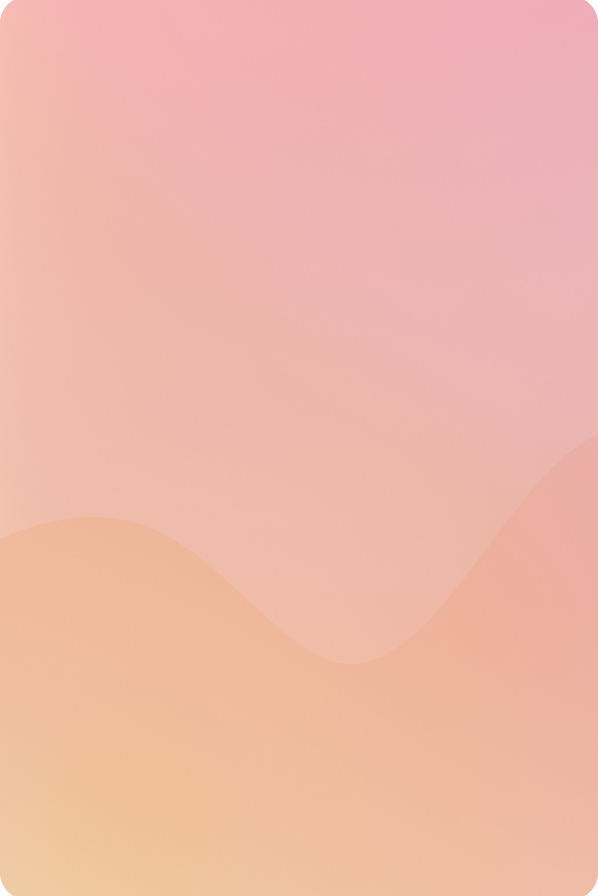
Reproduce this background procedurally as a Shadertoy shader.

```glsl
#define CORNER_RADIUS 0.045
#define CORNER_OVERHANG 0.006
#define CREST vec2(0.156, 0.423)
#define TROUGH vec2(0.586, 0.259)
#define RIGHT_RISE 0.262
#define RIGHT_WIDTH 0.46
#define GRAIN_SCALE 170.0
#define GRAIN_AMOUNT 0.005

const float PI = 3.14159;

vec2 hashGradient(vec2 cell) {
    vec3 q = fract(cell.xyx * vec3(0.1031, 0.1030, 0.0973));
    q += dot(q, q.yzx + 33.33);
    float angle = 2.0 * PI * fract((q.x + q.y) * q.z);
    return vec2(cos(angle), sin(angle));
}

float gradientNoise(vec2 p) {
    vec2 cell = floor(p), f = fract(p);
    vec2 w = f * f * f * (f * (f * 6.0 - 15.0) + 10.0);
    vec2 e = vec2(1.0, 0.0);
    float a = dot(hashGradient(cell), f);
    float b = dot(hashGradient(cell + e), f - e);
    float c = dot(hashGradient(cell + e.yx), f - e.yx);
    float d = dot(hashGradient(cell + 1.0), f - 1.0);
    return mix(mix(a, b, w.x), mix(c, d, w.x), w.y);
}

// Smooth curve through three colours at t = 0, 0.5 and 1
vec3 blend3(vec3 a, vec3 b, vec3 c, float t) {
    return a * (1.0 - t) * (1.0 - 2.0 * t)
         + b * 4.0 * t * (1.0 - t)
         + c * t * (2.0 * t - 1.0);
}

float glow(vec2 p, vec2 center, float radius) {
    vec2 d = (p - center) / radius;
    return exp(-dot(d, d));
}

// Height of the wave: gentle left shoulder, dip, then a long rise
float waveHeight(float x) {
    if (x < CREST.x) return CREST.y - 1.03 * (x - CREST.x) * (x - CREST.x);
    if (x < TROUGH.x) {
        float t = (TROUGH.x - x) / (TROUGH.x - CREST.x);
        t += 0.25 * t * (1.0 - t);
        return mix(TROUGH.y, CREST.y, 0.5 - 0.5 * cos(PI * t));
    }
    return TROUGH.y + RIGHT_RISE * (0.5 - 0.5 * cos(PI * (x - TROUGH.x) / RIGHT_WIDTH));
}

vec3 skyColor(vec2 uv, vec2 p) {
    vec3 top = blend3(vec3(0.955, 0.710, 0.690), vec3(0.952, 0.690, 0.707), vec3(0.934, 0.677, 0.717), uv.x);
    vec3 middle = blend3(vec3(0.938, 0.722, 0.665), vec3(0.932, 0.712, 0.694), vec3(0.923, 0.710, 0.715), uv.x);
    vec3 low = blend3(vec3(0.935, 0.735, 0.660), vec3(0.938, 0.740, 0.660), vec3(0.922, 0.692, 0.638), uv.x);
    vec3 color = blend3(top, middle, low, (1.0 - uv.y) / 0.7);

    // Diagonal peach band and light along the left edge
    float across = (dot(p, vec2(0.61, 0.79)) - 0.99) / 0.14;
    color += vec3(-0.005, 0.0, -0.016) * exp(-across * across);
    return color + vec3(0.014, 0.032, 0.022) * exp(-13.0 * uv.x);
}

vec3 waveColor(vec2 uv, vec2 p) {
    vec3 high = blend3(vec3(0.937, 0.718, 0.595), vec3(0.930, 0.700, 0.605), vec3(0.920, 0.680, 0.660), uv.x);
    vec3 middle = blend3(vec3(0.938, 0.745, 0.622), vec3(0.936, 0.725, 0.612), vec3(0.925, 0.697, 0.632), uv.x);
    vec3 base = blend3(vec3(0.940, 0.805, 0.655), vec3(0.940, 0.762, 0.630), vec3(0.940, 0.738, 0.660), uv.x);
    vec3 color = blend3(high, middle, base, 1.0 - 2.0 * uv.y);
    color += vec3(0.004, -0.010, -0.014) * glow(p, vec2(0.82, 0.48), 0.16);
    color += vec3(0.000, -0.008, -0.032) * glow(p, vec2(0.21, 0.14), 0.17);
    return color;
}

float roundedBox(vec2 p, vec2 halfSize, float radius) {
    vec2 q = abs(p) - halfSize + radius;
    return length(max(q, 0.0)) + min(max(q.x, q.y), 0.0) - radius;
}

void mainImage(out vec4 fragColor, in vec2 fragCoord) {
    vec2 uv = fragCoord / iResolution.xy;
    vec2 p = fragCoord / iResolution.x;
    vec2 halfCanvas = 0.5 * iResolution.xy / iResolution.x;
    float pixel = 1.0 / iResolution.x;

    // Wave laid over the upper gradient
    float above = uv.y - waveHeight(uv.x);
    float edge = 0.6 * fwidth(above);
    vec3 color = mix(waveColor(uv, p), skyColor(uv, p), smoothstep(-edge, edge, above));

    // Fine grain
    color += GRAIN_AMOUNT * gradientNoise(p * GRAIN_SCALE);

    // White outside the rounded card
    float card = roundedBox(p - halfCanvas, halfCanvas + vec2(0.0, CORNER_OVERHANG), CORNER_RADIUS);
    color = mix(color, vec3(1.0), smoothstep(-0.5 * pixel, 0.5 * pixel, card));
    fragColor = vec4(color, 1.0);
}
```
